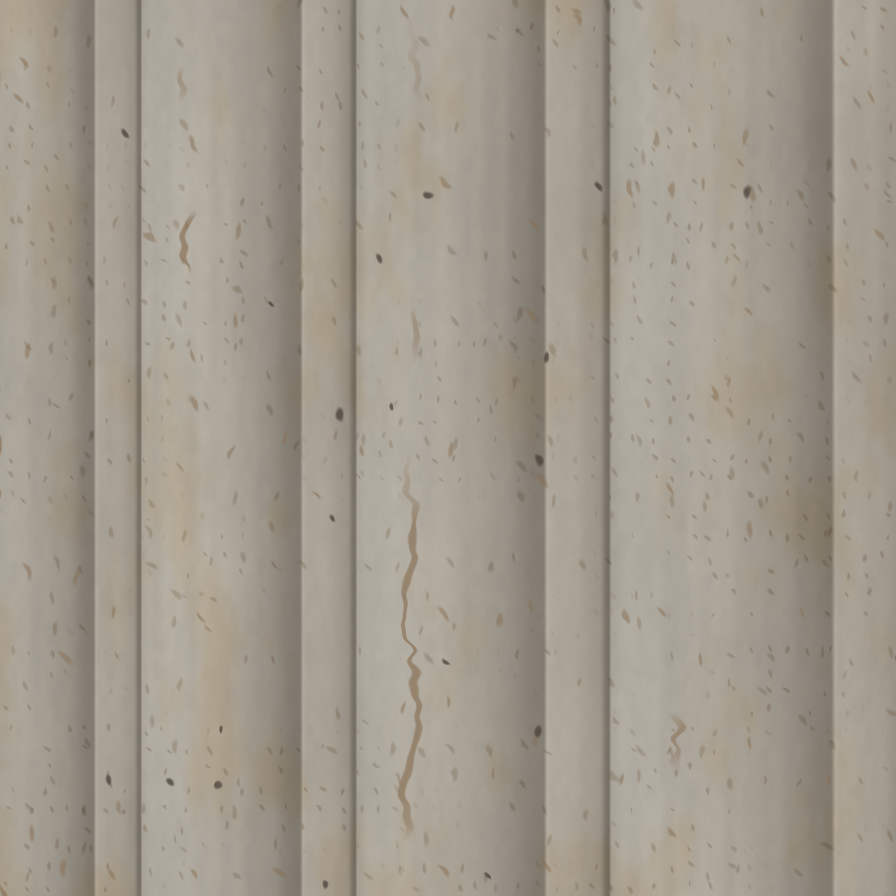
Give the GLSL for this texture, as a three.js fragment shader.

```glsl
varying vec2 vUv;

float hash(vec2 p) {
  return fract(sin(dot(p, vec2(127.1, 311.7))) * 43758.545);
}

float noise(vec2 p) {
  vec2 i = floor(p), f = fract(p);
  f = f * f * (3.0 - 2.0 * f);
  return mix(mix(hash(i), hash(i + vec2(1.0, 0.0)), f.x),
             mix(hash(i + vec2(0.0, 1.0)), hash(i + 1.0), f.x), f.y);
}

float fbm(vec2 p) {
  float sum = 0.0, amp = 0.5;
  for (int i = 0; i < 4; i++) {
    sum += amp * noise(p);
    p = p * 2.03 + 17.3;
    amp *= 0.5;
  }
  return sum;
}

// One slanted, slightly bent fleck in some of the grid cells
float flecks(vec2 p, float scale, float density, vec2 size) {
  p *= scale;
  vec2 cell = floor(p);
  vec2 d = fract(p) - 0.3 - 0.4 * vec2(hash(cell), hash(cell + 31.7));
  float a = mix(-0.25, 0.95, hash(cell + 7.3));
  d = vec2(cos(a) * d.x + sin(a) * d.y, cos(a) * d.y - sin(a) * d.x);
  d.x += 0.12 * (noise(p * 4.0) - 0.5);
  size *= mix(0.6, 1.1, hash(cell + 53.1));
  float present = step(hash(cell + 91.9), density);
  return present * (1.0 - smoothstep(0.35, 1.0, length(d / size)));
}

// Broken wavering vein running down the light side of each flute
float vein(vec2 p, float u, float id) {
  float path = 0.47 + 0.07 * (noise(vec2(id * 9.1, p.y * 26.0)) - 0.5)
             + 0.04 * (noise(vec2(id * 5.7, p.y * 80.0)) - 0.5);
  float broken = smoothstep(0.62, 0.74, noise(vec2(id * 13.7 + 3.0, p.y * 11.0)));
  float width = mix(0.008, 0.026, noise(vec2(id + 40.0, p.y * 60.0)));
  return broken * (1.0 - smoothstep(width * 0.4, width, abs(u - path)));
}

void main() {
  vec2 p = vUv;

  // Each bay is 1.18 times as wide as the one to its left
  float bay = log((p.x + 1.176) / 1.28) / log(1.18);
  float id = floor(bay);
  float u = bay - id;
  float ribEnd = 0.248;
  float rib = u / ribEnd;
  float flute = (u - ribEnd) / (1.0 - ribEnd);

  vec3 lightStone = vec3(0.69, 0.67, 0.63);
  vec3 warmStone = vec3(0.655, 0.625, 0.575);
  vec3 shadeStone = vec3(0.46, 0.435, 0.395);
  vec3 tan_ = vec3(0.53, 0.43, 0.32);
  vec3 pitColor = vec3(0.28, 0.25, 0.22);

  // Concave flute, lit on the left and shaded on the right
  float shade = 0.38 * smoothstep(0.42, 0.9, flute) + 0.4 * smoothstep(0.78, 1.0, flute);
  shade += 0.16 * (1.0 - smoothstep(0.0, 0.07, flute));
  vec3 fluteColor = mix(lightStone, warmStone, 0.35 * smoothstep(0.1, 0.5, flute));
  fluteColor = mix(fluteColor, shadeStone, shade);

  // Flat rib with a bright left arris and a dark right one
  vec3 ribColor = mix(warmStone, lightStone, 0.45 * (1.0 - smoothstep(0.1, 0.6, rib)));
  ribColor = mix(ribColor, shadeStone, 0.3 * smoothstep(0.5, 0.95, rib));
  ribColor = mix(ribColor, shadeStone * 0.9, 0.75 * smoothstep(0.84, 0.97, rib));
  ribColor += 0.03 * (1.0 - smoothstep(0.03, 0.14, rib));

  float onRib = smoothstep(0.0, 0.018, u) * (1.0 - smoothstep(ribEnd - 0.006, ribEnd + 0.006, u));
  // The left edge blends out of the shaded end of the previous flute
  vec3 beforeRib = mix(mix(lightStone, warmStone, 0.35), shadeStone, 0.78);
  vec3 color = mix(u < 0.1 ? beforeRib : fluteColor, ribColor, onRib);

  // Cloudy tone, vertical tool streaks and fine grain
  color *= 1.0 + 0.09 * (fbm(p * vec2(9.0, 5.0)) - 0.47);
  color *= 1.0 + 0.045 * (noise(vec2(p.x * 75.0, p.y * 2.5)) - 0.5);
  color *= 1.0 + 0.05 * (fbm(p * vec2(130.0, 60.0)) - 0.47);
  float warmth = smoothstep(0.48, 0.75, fbm(p * vec2(16.0, 7.0) + 60.0));
  color = mix(color, color * vec3(1.0, 0.965, 0.91), warmth);

  // Faint slanted flecks, tan marks and veins, and sparse dark pits
  float patches = smoothstep(0.25, 0.7, noise(p * 8.0 + 20.0));
  color = mix(color, color * vec3(0.84, 0.8, 0.75),
              0.7 * patches * flecks(p, 46.0, 0.5, vec2(0.13, 0.3)));
  color = mix(color, color * vec3(0.86, 0.82, 0.77),
              0.7 * flecks(p + 0.37, 29.0, 0.32, vec2(0.11, 0.3)));
  color = mix(color, tan_, 0.5 * flecks(p + 0.71, 21.0, 0.12, vec2(0.09, 0.28)));
  color = mix(color, tan_, 0.65 * vein(p, u, id));
  color = mix(color, pitColor, 0.75 * flecks(p + 0.13, 17.0, 0.06, vec2(0.085, 0.16)));

  gl_FragColor = vec4(color, 1.0);
}
```
